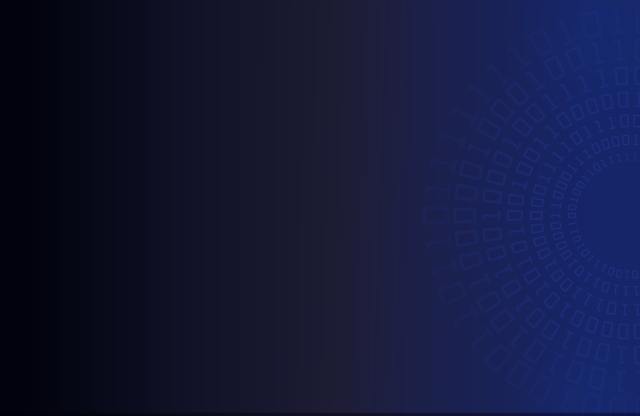
A Shadertoy shader for this background:

```glsl
const float TAU = 6.2831853;
const float RING_COUNT = 7.0;
const float MARKS_PER_RING = 46.0;

float hash(vec2 p) {
    return fract(sin(dot(p, vec2(41.3, 289.7))) * 4375.85);
}

float boxDistance(vec2 p, vec2 halfSize) {
    vec2 d = abs(p) - halfSize;
    return length(max(d, 0.0)) + min(max(d.x, d.y), 0.0);
}

float ramp(float start, float end, float x) {
    return clamp((x - start) / (end - start), 0.0, 1.0);
}

// Soft radial light, fading to zero at the given radius
float glow(vec2 p, vec2 center, float radius) {
    return smoothstep(radius, 0.0, length(p - center));
}

// Black to muted violet to blue, leaning slightly around the middle
vec3 backdrop(vec2 uv) {
    float lean = 0.022 * ramp(0.40, 0.56, uv.x) * (1.0 - ramp(0.60, 0.75, uv.x));
    float x = uv.x - lean * (uv.y - 0.5);
    vec3 color = vec3(0.003, 0.008, 0.050);
    color = mix(color, vec3(0.068, 0.075, 0.160), ramp(0.04, 0.31, x));
    color = mix(color, vec3(0.112, 0.112, 0.205), ramp(0.31, 0.53, x));
    color = mix(color, vec3(0.116, 0.119, 0.242), ramp(0.53, 0.59, x));
    color = mix(color, vec3(0.106, 0.125, 0.292), ramp(0.59, 0.67, x));
    color = mix(color, vec3(0.098, 0.135, 0.345), ramp(0.67, 0.79, x));
    return mix(color, vec3(0.087, 0.148, 0.412), ramp(0.79, 0.93, x));
}

// Outlined box, or a footed bar; returns distance to the stroke
float markDistance(vec2 p, bool hollow, float strokeHalf) {
    if (hollow) {
        return abs(boxDistance(p, vec2(0.031, 0.053)) - 0.006) - strokeHalf;
    }
    float stem = boxDistance(p, vec2(strokeHalf, 0.058));
    float foot = boxDistance(p + vec2(0.0, 0.058), vec2(0.034, strokeHalf));
    float flag = boxDistance(p - vec2(-0.013, 0.054), vec2(0.015, strokeHalf));
    return min(stem, min(foot, flag));
}

// Coverage of one ring of marks, measured relative to its radius
float ringCoverage(vec2 p, float ring, float radius, float pixel) {
    float turn = atan(p.y, p.x) / TAU * MARKS_PER_RING;
    float slot = floor(turn + 0.5);
    float along = -(turn - slot) * TAU / MARKS_PER_RING;
    vec2 local = vec2(along, length(p) / radius - 1.0);
    bool hollow = hash(vec2(mod(slot, MARKS_PER_RING), ring + 3.0)) > 0.46;
    float d = markDistance(local, hollow, 0.0085) * radius;
    return 1.0 - smoothstep(-0.7 * pixel, 0.7 * pixel, d);
}

void mainImage(out vec4 fragColor, in vec2 fragCoord) {
    vec2 uv = fragCoord / iResolution.xy;
    float aspect = iResolution.x / iResolution.y;
    float pixel = 1.0 / iResolution.y;
    vec2 p = vec2(uv.x * aspect, uv.y);
    vec2 hub = vec2(0.986 * aspect, 0.482);

    vec3 color = backdrop(uv);

    // Corner lights and the shaded disc around the hub
    vec3 brightBlue = vec3(0.085, 0.168, 0.460);
    float lights = glow(p, vec2(0.945 * aspect, 0.91), 0.26)
                 + glow(p, vec2(0.915 * aspect, 0.03), 0.22);
    color = mix(color, brightBlue, 0.35 * min(lights, 1.0));
    float disc = 1.0 - smoothstep(0.12, 0.46, length(p - hub));
    color = mix(color, vec3(0.080, 0.138, 0.400), 0.4 * disc);

    // Rings of marks, fainter outward and toward the left
    vec3 markBlue = vec3(0.135, 0.215, 0.570);
    for (float ring = 0.0; ring < RING_COUNT; ring++) {
        float radius = 0.142 + 0.037 * ring + 0.0029 * ring * ring;
        float strength = mix(0.66, 0.16, ring / (RING_COUNT - 1.0));
        strength *= mix(0.7, 1.0, ramp(0.66, 0.90, uv.x));
        float coverage = ringCoverage(p - hub, ring, radius, pixel);
        color = mix(color, markBlue, coverage * strength);
    }

    // Thin dark strip along the lower edge
    float strip = 1.0 - smoothstep(0.004, 0.011, uv.y);
    color = mix(color, color * vec3(0.65, 0.55, 0.65), strip);

    fragColor = vec4(color, 1.0);
}
```
